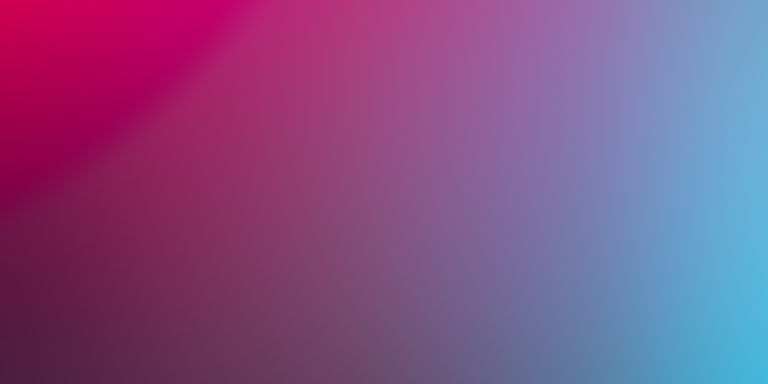
Reproduce this background procedurally as a Shadertoy shader.

```glsl
// Cubic blend that passes through b at t = 0 and c at t = 1
vec3 cubicBlend(vec3 a, vec3 b, vec3 c, vec3 d, float t) {
    vec3 bend = 2.0 * a - 5.0 * b + 4.0 * c - d;
    vec3 twist = 3.0 * (b - c) + d - a;
    return b + 0.5 * t * (c - a + t * (bend + t * twist));
}

// Smooth ramp over five evenly spaced colours
vec3 ramp(vec3 stops[5], float x) {
    float position = clamp(x, 0.0, 1.0) * 4.0;
    int i = min(int(position), 3);
    return cubicBlend(stops[max(i - 1, 0)], stops[i], stops[i + 1],
                      stops[min(i + 2, 4)], position - float(i));
}

// Parabola through three colours at t = 0, 0.5 and 1
vec3 parabola(vec3 low, vec3 middle, vec3 high, float t) {
    vec3 control = 2.0 * middle - 0.5 * (low + high);
    return mix(mix(low, control, t), mix(control, high, t), t);
}

// Soft-edged disc coverage
float softDisc(vec2 p, vec2 center, float radius, float softness) {
    return 1.0 - smoothstep(-softness, softness, length(p - center) - radius);
}

// Saturated corner tint, darkening downwards
vec3 cornerColor(vec2 p) {
    vec3 bright = mix(vec3(0.815, 0.0, 0.310), vec3(0.770, 0.0, 0.440), p.x / 0.65);
    vec3 deep = mix(vec3(0.480, 0.0, 0.275), vec3(0.500, 0.0, 0.350), p.x / 0.65);
    return mix(deep, bright, clamp((p.y - 0.45) / 0.55, 0.0, 1.0));
}

void mainImage(out vec4 fragColor, in vec2 fragCoord) {
    vec2 uv = fragCoord / iResolution.xy;
    vec2 p = fragCoord / iResolution.y;

    // Horizontal ramps, left to right
    vec3 topStops[5] = vec3[5](
        vec3(0.745, 0.110, 0.410), vec3(0.745, 0.095, 0.440),
        vec3(0.700, 0.240, 0.510), vec3(0.597, 0.425, 0.665),
        vec3(0.450, 0.645, 0.800));
    vec3 middleStops[5] = vec3[5](
        vec3(0.463, 0.080, 0.290), vec3(0.550, 0.165, 0.373),
        vec3(0.549, 0.314, 0.510), vec3(0.490, 0.475, 0.685),
        vec3(0.395, 0.705, 0.855));
    vec3 bottomStops[5] = vec3[5](
        vec3(0.294, 0.118, 0.243), vec3(0.380, 0.190, 0.325),
        vec3(0.412, 0.294, 0.431), vec3(0.361, 0.475, 0.625),
        vec3(0.255, 0.720, 0.855));

    // Background wash
    vec3 color = parabola(ramp(bottomStops, uv.x), ramp(middleStops, uv.x),
                          ramp(topStops, uv.x), uv.y);

    // Curved glow in the upper left corner
    float corner = softDisc(p, vec2(-0.86, 2.10), 1.87, 0.065);
    color = mix(color, cornerColor(p), corner);

    fragColor = vec4(clamp(color, 0.0, 1.0), 1.0);
}
```
